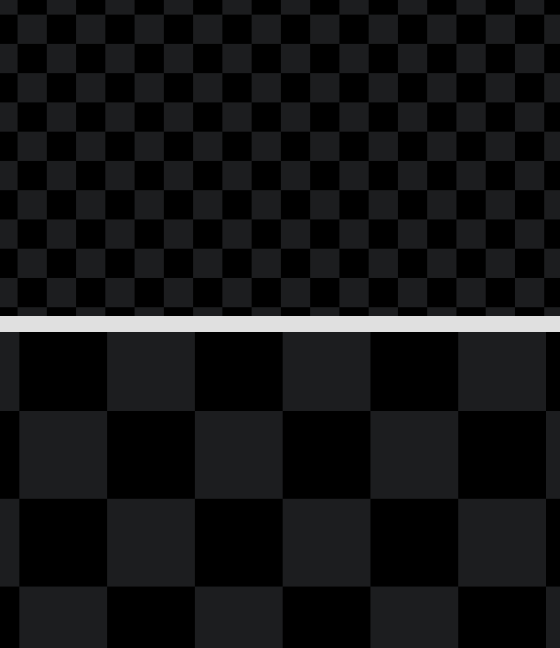
Top, the full canvas; bottom, a detail of the centre.
This pattern is drawn by a Shadertoy shader. Its source:

```glsl
// A flat checkerboard of charcoal and black squares, cropped by the canvas.
// Each axis gives a signed distance to its nearest grid line; the product of
// the two smoothed signs decides which colour a square takes.

#define CELLS_DOWN  10.8                    // squares per canvas height
#define GRID_OFFSET vec2(0.6, 0.3)          // first grid lines, in squares
#define DARK        vec3(0.0)
#define CHARCOAL    vec3(0.110, 0.114, 0.121)

// Distance to the nearest grid line: positive in even squares, negative in odd
vec2 stripeDistance(vec2 p)
{
    return 0.5 - abs(mod(p + 0.5, 2.0) - 1.0);
}

// Share of charcoal at p, antialiased over one pixel
float checker(vec2 p, float pixel)
{
    vec2 side = 2.0 * clamp(stripeDistance(p) / pixel, -0.5, 0.5);
    return 0.5 - 0.5 * side.x * side.y;
}

void mainImage(out vec4 fragColor, in vec2 fragCoord)
{
    // Canvas position measured in squares
    float pixel = CELLS_DOWN / iResolution.y;
    vec2 p = fragCoord * pixel - GRID_OFFSET;

    fragColor = vec4(mix(DARK, CHARCOAL, checker(p, pixel)), 1.0);
}
```
